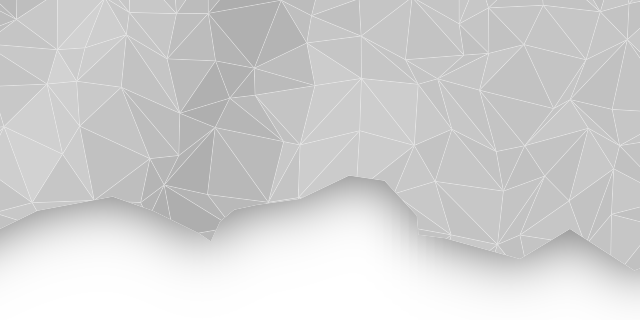
Give the GLSL for this background, as a Shadertoy shader.

```glsl
const float CELL = 0.14;
const float JITTER = 0.8;
const float LINE_HALF = 0.0011;
const float LINE_OPACITY = 0.62;
const vec3 LINE_COLOR = vec3(0.96);
const vec3 PAPER_COLOR = vec3(1.0);
const float BASE_TONE = 0.77;
const float TONE_SPREAD = 0.03;
const float SHADOW_BLUR = 0.08;
const float SHADOW_DROP = 0.02;
const float SHADOW_OPACITY = 0.5;
const int SHADOW_TAPS = 6;

// Lower outline of the faceted sheet, ordered from left to right
const int RIM_COUNT = 19;
const vec2 RIM[RIM_COUNT] = vec2[](
    vec2(-0.3, 0.138), vec2(0.117, 0.341), vec2(0.352, 0.385), vec2(0.477, 0.341),
    vec2(0.62, 0.271), vec2(0.659, 0.245), vec2(0.688, 0.307), vec2(0.732, 0.344),
    vec2(0.802, 0.359), vec2(0.938, 0.378), vec2(1.091, 0.451), vec2(1.201, 0.435),
    vec2(1.302, 0.326), vec2(1.307, 0.266), vec2(1.391, 0.255), vec2(1.625, 0.19),
    vec2(1.781, 0.284), vec2(1.982, 0.154), vec2(2.3, 0.27));

float hash(vec2 p) {
    vec3 q = fract(p.xyx * vec3(0.1031, 0.103, 0.0973));
    q += dot(q, q.yzx + 33.33);
    return fract((q.x + q.y) * q.z);
}

float cross2(vec2 a, vec2 b) { return a.x * b.y - a.y * b.x; }

float segmentDistance(vec2 p, vec2 a, vec2 b) {
    vec2 ab = b - a;
    return length(p - a - ab * clamp(dot(p - a, ab) / dot(ab, ab), 0.0, 1.0));
}

float rimHeight(float x) {
    float height = RIM[0].y;
    for (int i = 1; i < RIM_COUNT; i++) {
        vec2 a = RIM[i - 1], b = RIM[i];
        height = mix(height, b.y, clamp((x - a.x) / (b.x - a.x), 0.0, 1.0));
    }
    return height;
}

float rimDistance(vec2 p) {
    float d = 10.0;
    for (int i = 1; i < RIM_COUNT; i++) d = min(d, segmentDistance(p, RIM[i - 1], RIM[i]));
    return p.y > rimHeight(p.x) ? d : -d;
}

// Blurred coverage of the sheet, dropped slightly
float shadow(vec2 p) {
    float sum = 0.0, total = 0.0;
    for (int i = -SHADOW_TAPS; i <= SHADOW_TAPS; i++) {
        float t = 2.0 * float(i) / float(SHADOW_TAPS);
        float weight = exp(-0.5 * t * t);
        float depth = p.y + SHADOW_DROP - rimHeight(p.x + t * SHADOW_BLUR);
        sum += weight / (1.0 + exp(-1.7 * depth / SHADOW_BLUR));
        total += weight;
    }
    return sum / total;
}

float glow(float d, float radius) { return exp(-d * d / (radius * radius)); }

// Broad light and dark regions of the sheet
float sheetTone(vec2 p) {
    float tone = BASE_TONE;
    tone -= 0.085 * glow(segmentDistance(p, vec2(0.8, 1.0), vec2(0.56, 0.3)), 0.16);
    tone -= 0.06 * glow(length(p - vec2(0.0, 1.0)), 0.13);
    tone += 0.045 * glow(segmentDistance(p, vec2(0.25, 0.9), vec2(0.1, 0.55)), 0.15);
    tone += 0.04 * glow(length(p - vec2(1.09, 0.63)), 0.19);
    return tone;
}

vec2 meshVertex(vec2 id) {
    vec2 offset = vec2(hash(id + 17.3), hash(id + 71.9)) - 0.5;
    return (id + JITTER * offset) * CELL;
}

// Updates nearest line distance and the flat tone of the enclosing triangle
void addTriangle(vec2 p, vec2 a, vec2 b, vec2 c, inout float lineDist, inout float tone) {
    lineDist = min(lineDist, min(segmentDistance(p, a, b),
        min(segmentDistance(p, b, c), segmentDistance(p, c, a))));
    vec3 side = vec3(cross2(b - a, p - a), cross2(c - b, p - b), cross2(a - c, p - c));
    if (all(greaterThanEqual(side, vec3(0.0))) || all(lessThanEqual(side, vec3(0.0)))) {
        vec2 center = (a + b + c) / 3.0;
        tone = sheetTone(center) + TONE_SPREAD * (hash(center * 91.0) - 0.5);
    }
}

void mainImage(out vec4 fragColor, in vec2 fragCoord) {
    vec2 p = fragCoord / iResolution.y;
    float pixel = 1.0 / iResolution.y;

    // Jittered grid, each cell split along a diagonal that lies inside it
    float lineDist = 10.0, tone = sheetTone(p);
    vec2 cell = floor(p / CELL);
    for (int j = -1; j <= 1; j++)
    for (int i = -1; i <= 1; i++) {
        vec2 id = cell + vec2(i, j);
        vec2 a = meshVertex(id), b = meshVertex(id + vec2(1, 0));
        vec2 c = meshVertex(id + 1.0), d = meshVertex(id + vec2(0, 1));
        bool splitAC = cross2(c - a, b - a) * cross2(c - a, d - a) < 0.0;
        bool splitBD = cross2(d - b, a - b) * cross2(d - b, c - b) < 0.0;
        if (splitAC && !(splitBD && hash(id) < 0.5)) {
            addTriangle(p, a, b, c, lineDist, tone);
            addTriangle(p, a, c, d, lineDist, tone);
        } else {
            addTriangle(p, a, b, d, lineDist, tone);
            addTriangle(p, b, c, d, lineDist, tone);
        }
    }

    // Sheet with hairlines over its shadow on paper
    float rim = rimDistance(p);
    lineDist = min(lineDist, abs(rim));
    float line = 1.0 - smoothstep(LINE_HALF - 0.5 * pixel, LINE_HALF + 0.5 * pixel, lineDist);
    vec3 sheet = mix(vec3(tone), LINE_COLOR, LINE_OPACITY * line);
    vec3 paper = PAPER_COLOR * (1.0 - SHADOW_OPACITY * shadow(p));
    fragColor = vec4(mix(paper, sheet, smoothstep(-0.5 * pixel, 0.5 * pixel, rim)), 1.0);
}
```
